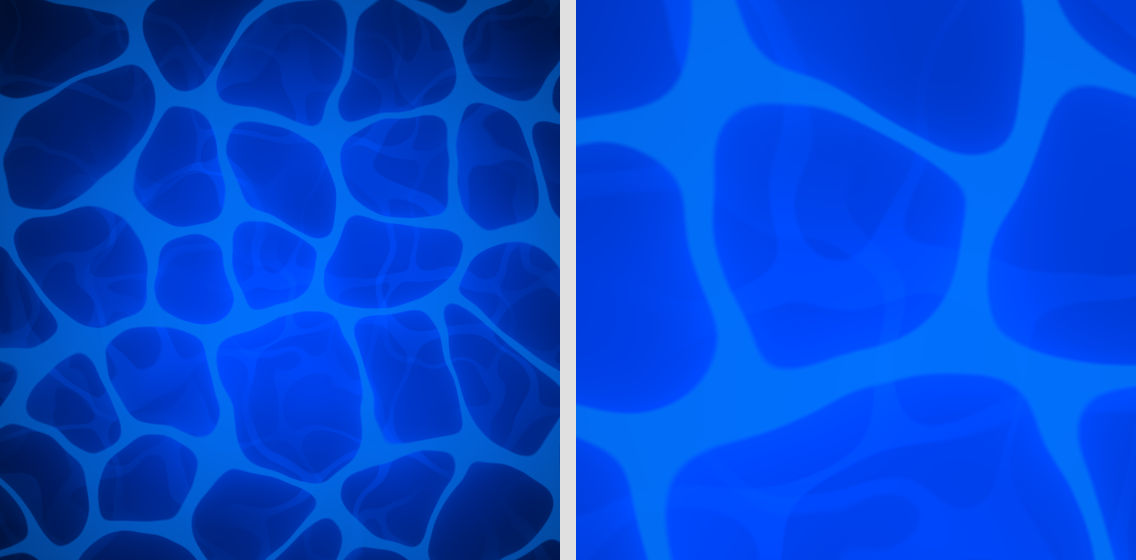
Left, the full canvas; right, a detail of the centre.
A WebGL 1 fragment shader for this texture:

```glsl
precision highp float;
// Deep blue water caustics: a web of bright, rounded Voronoi borders over
// two fainter, strongly warped webs, lit by one soft off-centre pool of light.
// Cell corners are rounded by an exponential smooth minimum of border distances.

uniform vec2 u_resolution;

#define CELLS 5.0                        // main cells across the canvas
#define LINE_WIDTH 0.031                 // half width, in cells
#define FAINT_WIDTH 0.030
#define ROUNDING 12.0                    // lower gives fatter junctions
#define SOFTNESS 0.010                   // edge blur, in cells
#define LIGHT_CENTRE vec2(0.54, 0.46)
#define LIGHT_RADIUS 0.59
#define WATER_COLOR vec3(0.0, 0.250, 0.92)
#define LINE_COLOR vec3(0.01, 0.455, 0.98)
#define FAINT_COLOR vec3(0.0, 0.080, 0.17)

vec2 hash2(vec2 p) {
  vec3 q = fract(vec3(p.xyx) * vec3(0.1031, 0.1030, 0.0973));
  q += dot(q, q.yzx + 33.33);
  return fract((q.xx + q.yz) * q.zy);
}

float cornerSlope(vec2 cell, vec2 corner, vec2 f) {
  float angle = 6.28318 * hash2(cell + corner + 57.0).x;
  return dot(vec2(cos(angle), sin(angle)), f - corner);
}

// Gradient noise, roughly -0.7 to 0.7
float noise(vec2 p) {
  vec2 i = floor(p), f = p - i;
  vec2 u = f * f * f * (f * (f * 6.0 - 15.0) + 10.0);
  float low = mix(cornerSlope(i, vec2(0.0, 0.0), f), cornerSlope(i, vec2(1.0, 0.0), f), u.x);
  float high = mix(cornerSlope(i, vec2(0.0, 1.0), f), cornerSlope(i, vec2(1.0, 1.0), f), u.x);
  return mix(low, high, u.y);
}

vec2 warp(vec2 p) {
  return vec2(noise(p), noise(p + vec2(41.3, 17.9)));
}

vec2 toSite(vec2 cell, vec2 offset, vec2 f) {
  return offset + 0.08 + 0.84 * hash2(cell + offset) - f;
}

// Rounded distance to the nearest Voronoi border, in cells
float borderDistance(vec2 p) {
  vec2 cell = floor(p), f = p - cell;
  vec2 nearOffset = vec2(0.0), nearSite = vec2(0.0);
  float nearest = 8.0;
  for (int y = -1; y <= 1; y++) {
    for (int x = -1; x <= 1; x++) {
      vec2 offset = vec2(float(x), float(y));
      vec2 site = toSite(cell, offset, f);
      float d = dot(site, site);
      if (d < nearest) {
        nearest = d;
        nearOffset = offset;
        nearSite = site;
      }
    }
  }
  float sum = 0.0;
  for (int y = -2; y <= 2; y++) {
    for (int x = -2; x <= 2; x++) {
      vec2 site = toSite(cell, nearOffset + vec2(float(x), float(y)), f);
      vec2 gap = site - nearSite;
      if (dot(gap, gap) > 0.0001) {
        float d = dot(0.5 * (nearSite + site), normalize(gap));
        sum += exp(-ROUNDING * d);
      }
    }
  }
  return -log(max(sum, 0.00001)) / ROUNDING;
}

float band(float d, float width) {
  return 1.0 - smoothstep(width - SOFTNESS, width + SOFTNESS, d);
}

// Faint, looping web that fades in and out
float faintWeb(vec2 uv, float scale, vec2 shift) {
  vec2 p = uv * scale + shift;
  p += 0.65 * warp(p * 1.1) + 0.16 * warp(p * 2.6 + 9.0);
  float fade = smoothstep(-0.45, 0.35, noise(uv * 4.5 + shift));
  float width = FAINT_WIDTH * (1.0 + 0.8 * noise(p * 1.7));
  return band(borderDistance(p), width) * fade;
}

void main() {
  vec2 uv = gl_FragCoord.xy / min(u_resolution.x, u_resolution.y);

  // Pool of light with gentle blotches
  float r = length(uv - LIGHT_CENTRE) / LIGHT_RADIUS;
  float light = exp(-pow(r, 2.3));
  float blotches = 1.0 + 0.13 * noise(uv * 4.0 + 3.0) + 0.07 * noise(uv * 9.0);
  vec3 color = WATER_COLOR * light * blotches;

  // Two faint webs below the surface
  float faint = 0.75 * faintWeb(uv, 4.6, vec2(23.0, 8.0));
  faint += 0.55 * faintWeb(uv, 5.6, vec2(61.0, 35.0));
  color += FAINT_COLOR * faint * (0.35 + 0.45 * light);

  // Main web with its halo
  vec2 p = uv * CELLS + vec2(5.0, 12.0);
  p += 0.28 * warp(p * 0.9) + 0.05 * warp(p * 3.1);
  float d = borderDistance(p);
  float width = LINE_WIDTH * (1.0 + 0.6 * noise(p * 1.3 + 30.0));
  vec3 lineColor = LINE_COLOR * mix(0.25, 1.0, sqrt(light));
  color += lineColor * 0.11 * exp(-max(d - width, 0.0) * 11.0);
  color = mix(color, lineColor, 0.88 * band(d, width));

  gl_FragColor = vec4(color, 1.0);
}
```
